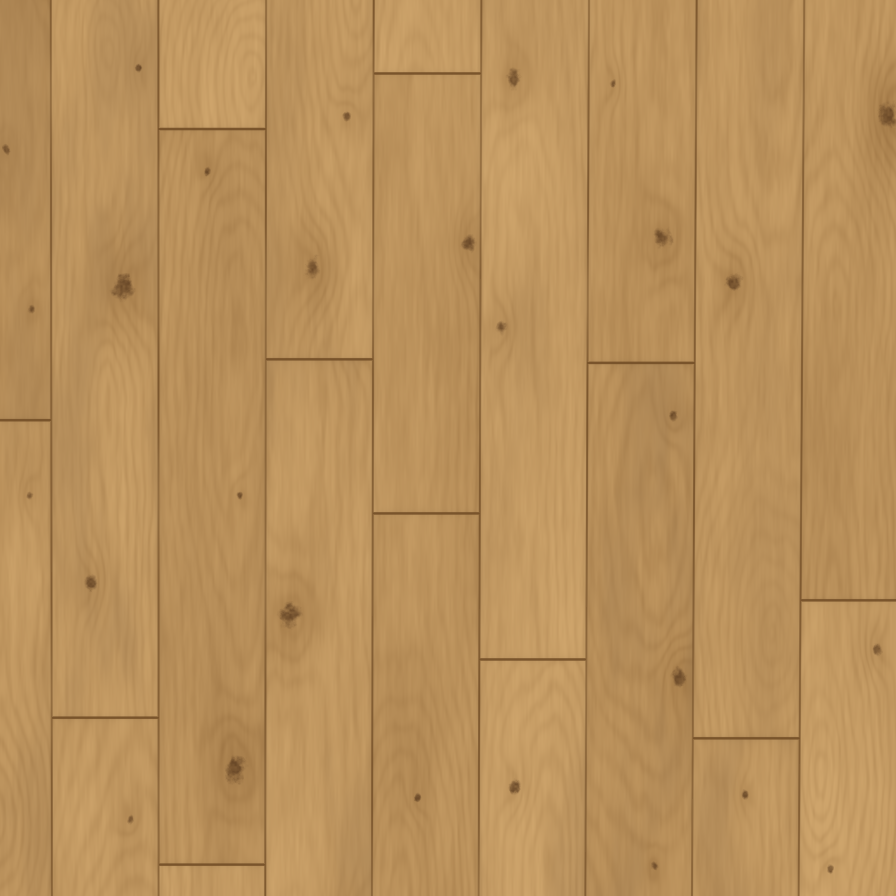
A WebGL 2 fragment shader for this texture:

```glsl
#version 300 es
precision highp float;
// Oak plank floor: nine staggered columns of boards with thin dark seams.
// Each board is a slice through a seeded log: growth rings give the arched
// grain, stretched noise the pores, and hashed cells scatter the knots.
uniform vec2 u_resolution;
out vec4 outColor;

#define PLANK_WIDTH 0.1196
#define FIRST_SEAM 0.0573
#define SEAM_HALF 0.0011
#define JOINT_HALF 0.0014
#define RING_COUNT 13.0
#define RING_CONTRAST 0.20
#define PORE_CONTRAST 0.30
#define BOARD_VARIATION 0.36
#define KNOT_SPACING 1.6
#define KNOT_CHANCE 0.55

const vec3 LIGHT_OAK = vec3(0.785, 0.622, 0.402);
const vec3 DARK_OAK = vec3(0.640, 0.478, 0.280);
const vec3 GREY_OAK = vec3(0.660, 0.520, 0.345);
const vec3 KNOT_BROWN = vec3(0.370, 0.245, 0.130);
const vec3 SEAM_BROWN = vec3(0.450, 0.305, 0.150);

// Heights of the end joints in each column; -1 means no second joint
const vec2 JOINTS[9] = vec2[9](
  vec2(0.531, -1.0), vec2(0.199, -1.0), vec2(0.856, 0.035),
  vec2(0.599, -1.0), vec2(0.918, 0.427), vec2(0.264, -1.0),
  vec2(0.595, -1.0), vec2(0.176, -1.0), vec2(0.330, -1.0));

float hash(vec2 p) {
  vec3 q = fract(vec3(p.xyx) * 0.1031);
  q += dot(q, q.yzx + 33.33);
  return fract((q.x + q.y) * q.z);
}

float noise(vec2 p) {
  vec2 i = floor(p), f = fract(p);
  f = f * f * (3.0 - 2.0 * f);
  return mix(mix(hash(i), hash(i + vec2(1, 0)), f.x),
             mix(hash(i + vec2(0, 1)), hash(i + vec2(1, 1)), f.x), f.y);
}

float fbm(vec2 p) {
  float sum = 0.0, amp = 0.5;
  for (int i = 0; i < 4; i++) {
    sum += amp * noise(p);
    p = p * 2.03 + 17.1;
    amp *= 0.5;
  }
  return sum / 0.9375;
}

// Knots of one board: x = dark core, y = stained halo, z = bulge of the rings
vec3 knots(vec2 q, float board) {
  vec3 result = vec3(0.0);
  float cell = floor(q.y / KNOT_SPACING);
  for (float k = -1.0; k <= 1.0; k++) {
    vec2 key = vec2(board * 7.0 + 3.0, cell + k + 40.0);
    if (hash(key) > KNOT_CHANCE) continue;
    float size = hash(key + 11.3);
    float radius = mix(0.03, 0.095, size * size);
    vec2 center = vec2((hash(key + 23.7) - 0.5) * 0.8,
                       (cell + k + 0.15 + 0.7 * hash(key + 5.9)) * KNOT_SPACING);
    vec2 d = (q - center) / radius;
    float wobble = fbm(q * 14.0 + key) - 0.5;
    float dist = length(d * vec2(1.0, 0.75)) + 1.3 * wobble;
    float core = (1.0 - smoothstep(0.35, 1.25, dist)) * (0.65 + 0.35 * noise(q * 45.0));
    float halo = exp(-dot(d * d, vec2(0.10, 0.025)));
    result = max(result, vec3(core, halo * (0.35 + 0.65 * size), 0.0));
    result.z += halo * radius * 3.0;
  }
  return result;
}

// q is in plank widths, with x = 0 on the board's centre line
vec3 wood(vec2 q, float board) {
  float seed = board * 19.37 + 5.0;
  vec3 knot = knots(q, board);

  // Growth rings cut at a slowly changing depth
  float depth = 1.9 * (noise(vec2(seed, q.y * 0.27 + seed)) - 0.4);
  float pith = (hash(vec2(seed, 2.0)) - 0.5) * 0.8;
  float ring = length(vec2(q.x - pith, depth)) + knot.z
             + 0.13 * fbm(vec2(q.x * 4.0, q.y * 0.9) + seed);
  float wave = 0.5 + 0.5 * sin(6.2832 * RING_COUNT * ring);
  float strength = 0.35 + 0.9 * noise(vec2(q.x * 2.5, q.y * 0.5) + seed * 1.7);

  // Fine pores and broad stains along the board
  float pores = 0.6 * noise(vec2(q.x * 34.0, q.y * 2.6) + seed)
              + 0.4 * noise(vec2(q.x * 62.0, q.y * 7.0) + seed * 2.1);
  float stain = fbm(vec2(q.x * 2.2, q.y * 0.55) + seed * 3.1);

  float tone = 0.70 + BOARD_VARIATION * (hash(vec2(seed, 9.0)) - 0.5)
             - RING_CONTRAST * strength * (wave * wave - 0.375)
             + PORE_CONTRAST * (pores - 0.5) + 0.65 * (stain - 0.5)
             - 0.50 * knot.y;
  vec3 color = mix(DARK_OAK, LIGHT_OAK, clamp(tone, -0.5, 1.15));
  float grey = hash(vec2(seed, 14.0)) * smoothstep(0.45, 0.75, 1.0 - stain);
  color = mix(color, GREY_OAK, 0.4 * grey);
  return mix(color, KNOT_BROWN, 0.85 * knot.x);
}

void main() {
  vec2 p = gl_FragCoord.xy / u_resolution;
  float soft = 0.75 / min(u_resolution.x, u_resolution.y);
  p.x += 0.009 * (p.x - 0.2) * (0.5 - p.y); // seams lean slightly

  // Column and board under this point
  float across = (p.x - FIRST_SEAM) / PLANK_WIDTH + 1.0;
  float column = clamp(floor(across), 0.0, 8.0);
  vec2 joints = JOINTS[int(column)];
  float board = column * 3.0 + step(p.y, joints.x) + step(p.y, joints.y);
  float u = across - column;
  vec3 color = wood(vec2(u - 0.5, p.y / PLANK_WIDTH), board);

  // Long seams and end joints, unevenly worn
  float seamDist = min(u, 1.0 - u) * PLANK_WIDTH;
  float jointDist = min(abs(p.y - joints.x), abs(p.y - joints.y));
  float seam = 1.0 - smoothstep(SEAM_HALF - soft, SEAM_HALF + soft, seamDist);
  float joint = 1.0 - smoothstep(JOINT_HALF - soft, JOINT_HALF + soft, jointDist);
  float wear = noise(vec2(floor(across + 0.5) * 7.0, p.y * 9.0));
  color *= 1.0 - 0.06 * exp(-min(seamDist, jointDist) / 0.003);
  color = mix(color, SEAM_BROWN, max(seam * (0.45 + 0.4 * wear), joint * 0.9));
  outColor = vec4(color, 1.0);
}
```
